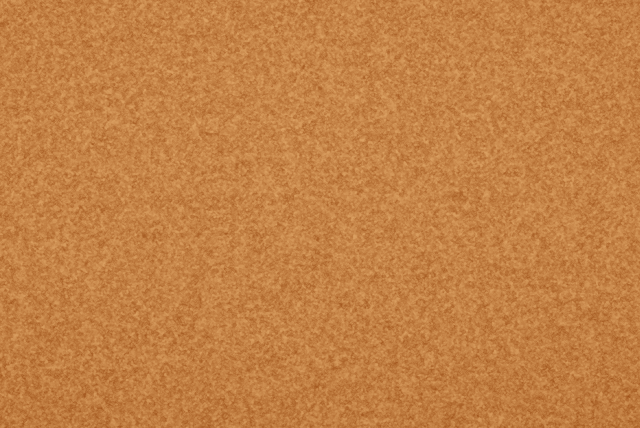
A WebGL 2 fragment shader for this texture:

```glsl
#version 300 es
precision highp float;
// Fine pressed cork board: a small cellular layer makes the speckle, a larger
// one adds grains whose gaps open into short dark cracks of uneven depth.
// Sines bend the cells; a broad light falls off toward the lower edge.

uniform vec2 u_resolution;
out vec4 fragColor;

const vec3 BASE_COLOR = vec3(0.769, 0.511, 0.275);
const vec3 TONE_STEP = vec3(0.032, 0.042, 0.039);  // colour change per unit of tone
const float SPECKLE_DENSITY = 215.0;               // cells per canvas height
const float GRAIN_DENSITY = 132.0;
const float GRAIN_STRETCH = 1.1;                   // width over height of a grain
const float SPECKLE_CONTRAST = 3.1;
const float GRAIN_CONTRAST = 1.5;
const float CRACK_SHALLOW = 0.2;
const float CRACK_DEEP = 2.5;
const float CRACK_WIDTH = 0.38;
const float CRACK_MEAN = 0.46;                     // keeps the average tone steady
const float WARP_AMOUNT = 0.28;                    // in grain widths
const float CELL_SHARPNESS = 7.0;
const vec2 LIGHT_CENTER = vec2(0.46, 0.68);
const vec2 LIGHT_FALLOFF = vec2(0.8, 1.0);
const float LIGHT_STRENGTH = 1.8;
const float LIGHT_PEAK = 0.31;
const int SAMPLES = 2;                             // per pixel side

// Three uniform random values for an integer cell.
vec3 hashCell(ivec2 cell, uint seed) {
    uvec3 v = uvec3(uint(cell.x), uint(cell.y), seed);
    v = v * 1664525u + 1013904223u;
    v.x += v.y * v.z;
    v.y += v.z * v.x;
    v.z += v.x * v.y;
    v ^= v >> 16u;
    v.x += v.y * v.z;
    v.y += v.z * v.x;
    v.z += v.x * v.y;
    return vec3(v >> 8u) / 16777216.0;
}

// Returns the soft cell tone and the darkness of the gap between cells.
vec2 cellular(vec2 p, uint seed) {
    ivec2 home = ivec2(floor(p));
    float nearest = 9.0, second = 9.0;
    float toneSum = 0.0, weightSum = 0.0;
    for (int y = -1; y <= 1; y++) {
        for (int x = -1; x <= 1; x++) {
            ivec2 cell = home + ivec2(x, y);
            vec3 rnd = hashCell(cell, seed);
            float dist = length(vec2(cell) + rnd.xy - p);
            float weight = exp(-CELL_SHARPNESS * dist * dist);
            toneSum += weight * rnd.z;
            weightSum += weight;
            second = min(second, max(nearest, dist));
            nearest = min(nearest, dist);
        }
    }
    float gap = 1.0 - smoothstep(0.0, CRACK_WIDTH, second - nearest);
    return vec2(toneSum / weightSum, gap);
}

// Layered sines that curl the straight cell borders.
vec2 curl(vec2 p) {
    vec2 bend = sin(p.yx * vec2(2.3, 2.7) + 1.3 * sin(p * 0.61));
    return WARP_AMOUNT * (bend + 0.5 * sin(p.yx * 4.9 + p * 1.7));
}

// Signed tone of the cork at a point, zero on average.
float corkTone(vec2 p) {
    p.x /= GRAIN_STRETCH;
    vec2 grainPoint = p * GRAIN_DENSITY;
    vec2 grain = cellular(grainPoint + curl(grainPoint), 31u);
    float speckle = cellular(p * SPECKLE_DENSITY, 7u).x;
    float crackDepth = mix(CRACK_DEEP, CRACK_SHALLOW, grain.x);
    float tone = SPECKLE_CONTRAST * (speckle - 0.5);
    tone += GRAIN_CONTRAST * (grain.x - 0.5);
    tone -= crackDepth * grain.y - CRACK_MEAN;
    return tone;
}

// Broad light, brightest above the middle.
float lightTone(vec2 uv) {
    vec2 away = (uv - LIGHT_CENTER) * LIGHT_FALLOFF;
    return LIGHT_PEAK - LIGHT_STRENGTH * dot(away, away);
}

void main() {
    // Average several points per pixel to smooth the grain edges.
    float tone = 0.0;
    for (int j = 0; j < SAMPLES; j++) {
        for (int i = 0; i < SAMPLES; i++) {
            vec2 shift = (vec2(i, j) + 0.5) / float(SAMPLES) - 0.5;
            tone += corkTone((gl_FragCoord.xy + shift) / u_resolution.y);
        }
    }
    tone /= float(SAMPLES * SAMPLES);
    tone += lightTone(gl_FragCoord.xy / u_resolution);

    fragColor = vec4(clamp(BASE_COLOR + TONE_STEP * tone, 0.0, 1.0), 1.0);
}
```
